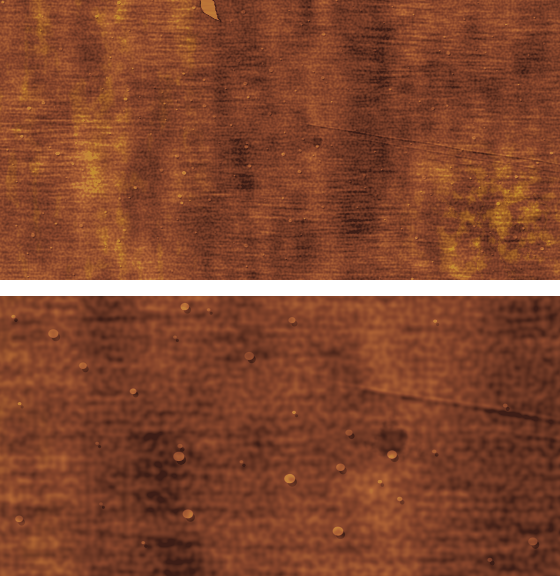
Top, the full canvas; bottom, a detail of the centre.
Reproduce this texture procedurally as a WebGL 1 fragment shader.

```glsl
precision highp float;
uniform vec2 u_resolution;

// Palette, dark to light; tone 0 is UMBER and each step adds one
const vec3 SHADOW = vec3(0.24, 0.115, 0.085);
const vec3 UMBER = vec3(0.36, 0.18, 0.12);
const vec3 BROWN = vec3(0.45, 0.23, 0.15);
const vec3 RUST = vec3(0.53, 0.27, 0.17);
const vec3 COPPER = vec3(0.61, 0.33, 0.19);
const vec3 ORANGE = vec3(0.69, 0.39, 0.21);
const vec3 GOLD = vec3(0.77, 0.51, 0.23);
const vec3 GILT_TINT = vec3(1.0, 1.1, 0.78);

// Strengths in palette steps, frequencies in cells per canvas height
const float BASE_TONE = 1.72;
const float CLOUD_GAIN = 2.3;
const float STREAK_GAIN = 0.8;
const float LINE_GAIN = 1.2;
const float GRAIN_GAIN = 1.15;
const vec2 STREAK_FREQ = vec2(15.0, 2.0);
const vec2 DRIP_FREQ = vec2(27.0, 4.0);
const vec2 LINE_FREQ = vec2(5.0, 92.0);
const vec2 FINE_LINE_FREQ = vec2(17.0, 118.0);
const float GRAIN_FREQ = 112.0;
const float SPECK_FREQ = 21.0;
const float SPECK_SHARE = 0.26;

vec2 hash2(vec2 p) {
  vec3 q = fract(vec3(p.xyx) * vec3(0.1031, 0.1030, 0.0973));
  q += dot(q, q.yzx + 33.33);
  return fract((q.xx + q.yz) * q.zy);
}

float corner(vec2 cell, vec2 offset) {
  float angle = 6.2832 * hash2(cell).x;
  return dot(vec2(cos(angle), sin(angle)), offset);
}

// Gradient noise, roughly -1 to 1
float noise(vec2 p) {
  vec2 i = floor(p), f = fract(p), e = vec2(1.0, 0.0);
  vec2 u = f * f * f * (f * (f * 6.0 - 15.0) + 10.0);
  float low = mix(corner(i, f), corner(i + e, f - e), u.x);
  float high = mix(corner(i + e.yx, f - e.yx), corner(i + 1.0, f - 1.0), u.x);
  return 1.6 * mix(low, high, u.y);
}

float fbm(vec2 p) {
  float sum = 0.0, gain = 0.5;
  for (int i = 0; i < 5; i++) {
    sum += gain * noise(p);
    p = p * 2.03 + 17.7;
    gain *= 0.56;
  }
  return sum;
}

float bump(float d, float width) {
  return exp(-d * d / (width * width));
}

// Raised dots: light body with a shadow below right
float specks(vec2 p, float aa) {
  float sum = 0.0;
  vec2 home = floor(p * SPECK_FREQ);
  for (int y = -1; y <= 1; y++) {
    for (int x = -1; x <= 1; x++) {
      vec2 cell = home + vec2(float(x), float(y));
      vec2 h = hash2(cell + 71.0), size = hash2(cell + 193.0);
      vec2 d = p - (cell + hash2(cell + 311.0)) / SPECK_FREQ;
      float r = mix(0.0018, 0.0065, size.x * size.x * size.x);
      float body = 1.0 - smoothstep(r - aa, r + aa, length(d * vec2(0.85, 1.0)));
      float shade = 1.0 - smoothstep(r - aa, r + aa, length(d + vec2(-0.003, 0.004)));
      sum += step(h.x, SPECK_SHARE) * (body * (1.0 + size.y) - 0.9 * shade * (1.0 - body));
    }
  }
  return sum;
}

void main() {
  vec2 p = gl_FragCoord.xy / u_resolution.y;
  float aa = 0.7 / u_resolution.y;
  float cloud = fbm(p * vec2(4.5, 3.6) + 3.0);
  float rough = fbm(p * 16.0 + 40.0);
  float left = 1.0 - smoothstep(0.62, 0.82, p.x + 0.12 * cloud);

  // Broad upright bands
  float wx = p.x + 0.05 * cloud + 0.02 * rough;
  float tone = BASE_TONE + 0.45 * left + CLOUD_GAIN * cloud + 0.8 * rough;
  tone -= 1.6 * bump(wx - 1.34, 0.1) * mix(0.55, 1.0, p.y);
  tone -= 0.65 * bump(wx - 0.82, 0.1) + 0.35 * bump(wx - 1.02, 0.09);
  tone += 0.5 * bump(wx - 1.13, 0.04) + 0.45 * bump(p.y, 0.14);
  tone += STREAK_GAIN * noise(p * STREAK_FREQ + 9.0);

  // Gilt drips on the left and a flaking patch at lower right
  float drip = smoothstep(0.2, 0.85, noise(p * DRIP_FREQ + 51.0) + 0.7 * rough);
  float columns = bump(wx - 0.37, 0.03) + bump(wx - 0.45, 0.02)
                + bump(wx - 0.13, 0.04) * p.y + bump(wx - 0.68, 0.06) * p.y;
  float gilt = left * (0.5 * drip + 0.5 * columns * smoothstep(-0.35, 0.4, rough + cloud));
  vec2 q = (p - vec2(1.78, 0.2)) / vec2(0.24, 0.22);
  float patchArea = exp(-dot(q, q));
  float flake = patchArea * smoothstep(-0.12, 0.35, rough + 0.6 * cloud + 0.3 * patchArea - 0.1);
  float vein = bump(noise(p * 7.0 + 0.25 * rough), 0.035) * smoothstep(0.15, 0.6, patchArea);
  gilt += 1.35 * flake + 0.5 * vein;
  tone += 1.3 * gilt;

  // Brushed lines and grain
  vec2 brushed = p + vec2(0.0, 0.006 * noise(p * 2.5) + 0.008 * p.x);
  float coarse = noise(brushed * LINE_FREQ);
  float fine = noise(brushed * FINE_LINE_FREQ + 27.0);
  tone += LINE_GAIN * (0.85 + 0.5 * noise(p * 3.0 + 80.0)) * (coarse + 0.75 * fine);
  tone += GRAIN_GAIN * noise(p * GRAIN_FREQ + 0.37);

  // Slanted scratches
  for (int i = 0; i < 3; i++) {
    float k = float(i);
    float d = p.y - 0.57 + 0.162 * (p.x - 1.04) + 0.027 * k + 0.004 * noise(p * 5.0 + k);
    float reach = smoothstep(1.0 + 0.2 * k, 1.15 + 0.2 * k, p.x);
    tone += reach * (0.9 - 0.25 * k) * (bump(d, 0.0025) - 1.3 * bump(d + 0.005, 0.003));
  }

  // Dark stain, specks and a chip at the top edge
  vec2 s = (p - vec2(1.145, 0.5)) * vec2(1.0, 1.2);
  tone -= 1.4 * (1.0 - smoothstep(0.018, 0.034, length(s) + 0.035 * rough));
  tone += 1.7 * specks(p, aa);
  vec2 c = p - vec2(0.745, 0.975) + 0.012 * rough;
  float chipEdge = max(abs(c.x + 0.25 * c.y) - 0.025, abs(c.y + 0.5 * c.x) - 0.03);
  float chip = 1.0 - smoothstep(-aa, aa, chipEdge);
  tone = mix(tone - 2.2 * bump(chipEdge, 0.006), 4.6 + 0.3 * fine, chip);

  // Tone to colour
  vec3 color = mix(SHADOW, UMBER, clamp(tone + 1.0, 0.0, 1.0));
  color = mix(color, BROWN, clamp(tone, 0.0, 1.0));
  color = mix(color, RUST, clamp(tone - 1.0, 0.0, 1.0));
  color = mix(color, COPPER, clamp(tone - 2.0, 0.0, 1.0));
  color = mix(color, ORANGE, clamp(tone - 3.0, 0.0, 1.0));
  color = mix(color, GOLD, clamp(tone - 4.0, 0.0, 1.0));
  color *= mix(vec3(1.0), GILT_TINT, clamp(gilt, 0.0, 1.0));
  gl_FragColor = vec4(color, 1.0);
}
```
